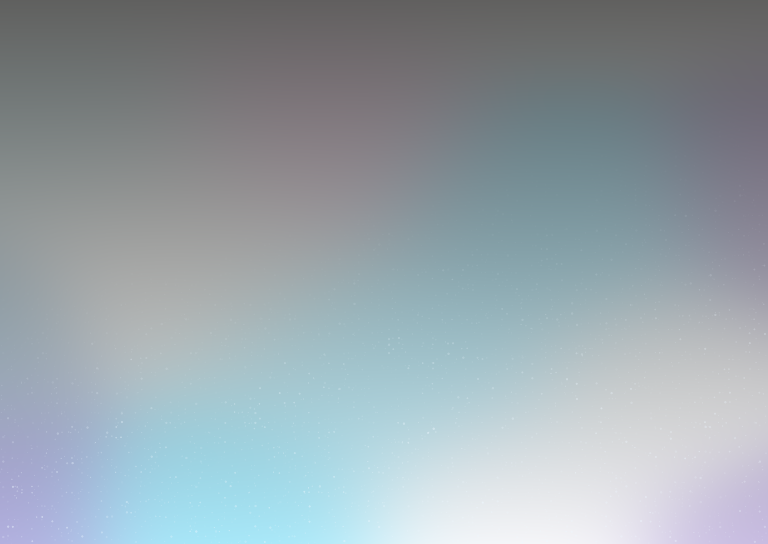
A WebGL 2 fragment shader for this background:

```glsl
#version 300 es
precision highp float;

uniform vec2 u_resolution;
out vec4 fragColor;

vec3 hash3(vec2 cell) {
    vec3 h = fract(cell.xyx * vec3(0.1031, 0.1030, 0.0973));
    h += dot(h, h.yxz + 33.33);
    return fract((h.xxy + h.yzz) * h.zyx);
}

// Adds a soft elliptical tint; the weight is kept in alpha
void addTint(inout vec4 sum, vec2 uv, vec2 center, vec2 radius, vec3 tint) {
    vec2 d = (uv - center) / radius;
    sum += vec4(tint, 1.0) * exp(-dot(d, d));
}

// Pearly tints, blended by their relative weights
vec3 pearl(vec2 uv) {
    vec4 sum = vec4(1.0, 1.0, 0.99, 1.0) * 0.002;

    // Warm grey sweep on the left
    addTint(sum, uv, vec2(0.22, 0.55), vec2(0.21, 0.22), vec3(1.0, 1.0, 0.99));
    addTint(sum, uv, vec2(0.42, 0.79), vec2(0.16, 0.18), vec3(1.01, 0.93, 0.98));
    addTint(sum, uv, vec2(0.06, 0.78), vec2(0.18, 0.17), vec3(0.92, 0.98, 0.98));

    // Teal band rising to the right
    addTint(sum, uv, vec2(0.30, 0.06), vec2(0.17, 0.18), vec3(0.69, 0.96, 1.03));
    addTint(sum, uv, vec2(0.50, 0.32), vec2(0.19, 0.17), vec3(0.82, 1.01, 1.06));
    addTint(sum, uv, vec2(0.72, 0.60), vec2(0.18, 0.20), vec3(0.80, 0.98, 1.03));

    // White glow in the lower right
    addTint(sum, uv, vec2(0.67, 0.06), vec2(0.17, 0.18), vec3(1.02, 1.02, 1.03));
    addTint(sum, uv, vec2(0.87, 0.29), vec2(0.15, 0.17), vec3(1.02, 1.02, 1.02));

    // Lavender edges
    addTint(sum, uv, vec2(-0.02, 0.06), vec2(0.14, 0.22), vec3(0.74, 0.72, 0.92));
    addTint(sum, uv, vec2(-0.03, 0.37), vec2(0.12, 0.16), vec3(0.77, 0.87, 0.92));
    addTint(sum, uv, vec2(1.02, 0.0), vec2(0.15, 0.14), vec3(0.82, 0.77, 0.93));
    addTint(sum, uv, vec2(1.03, 0.66), vec2(0.14, 0.20), vec3(0.87, 0.82, 0.93));

    // Neutral strip along the top
    addTint(sum, uv, vec2(uv.x, 1.06), vec2(1.0, 0.16), vec3(1.0, 0.995, 0.98));
    return sum.rgb / sum.a;
}

// Tiny bright dots, one candidate per cell
float specks(vec2 p, float density) {
    vec2 cell = floor(p * density);
    vec3 h = hash3(cell);
    float pixel = density / u_resolution.y;
    float dist = length(fract(p * density) - 0.3 - 0.4 * h.xy);
    float radius = 0.1 + 0.14 * h.x;
    float dotMask = 1.0 - smoothstep(radius - 0.5 * pixel, radius + 0.5 * pixel, dist);
    return dotMask * smoothstep(0.84, 1.0, h.z);
}

void main() {
    vec2 uv = gl_FragCoord.xy / u_resolution;
    vec2 p = gl_FragCoord.xy / u_resolution.y;

    // Light fades steadily toward the top
    float shade = mix(0.945, 0.38, uv.y);
    vec3 color = pearl(uv) * shade;

    // Dust gathers low on the left and thins along the diagonal
    float clumps = 0.75 + 0.25 * sin(p.x * 17.0 + 2.0 * sin(p.y * 13.0)) * sin(p.y * 19.0 + p.x * 5.0);
    float reach = 1.0 - smoothstep(0.05, 0.5 + 0.35 * uv.x, uv.y);
    float dust = specks(p, 110.0) + 0.6 * specks(p + 3.7, 163.0);
    color = mix(color, vec3(0.93, 0.97, 1.0), min(dust * clumps * reach * 0.5, 0.6));

    fragColor = vec4(clamp(color, 0.0, 1.0), 1.0);
}
```
